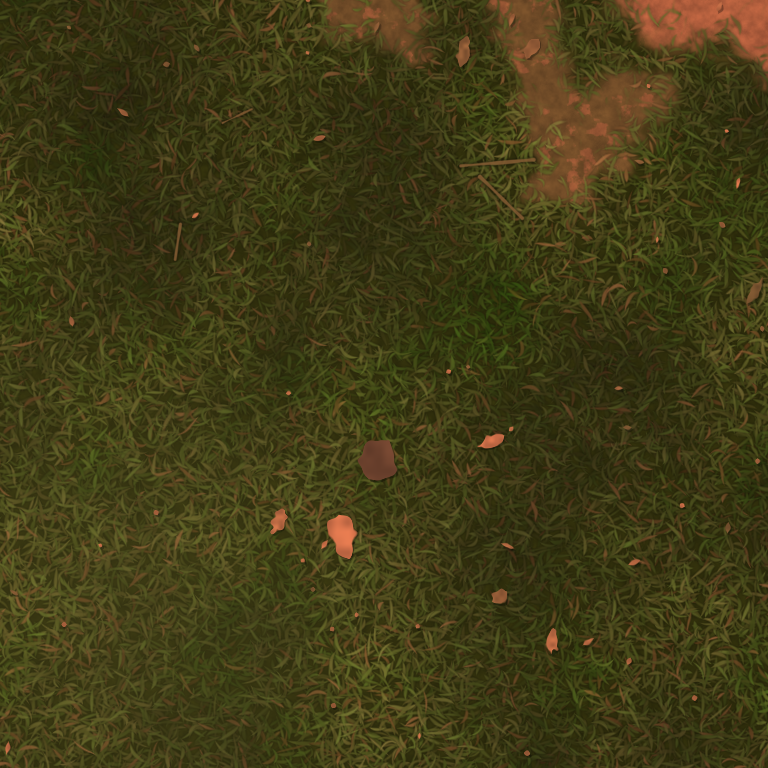
A Shadertoy shader for this texture:

```glsl
#define BLADE_LAYERS 11
#define BLADE_CELLS 40.0
#define BLADE_WIDTH 0.0020
#define BLADE_SOFTNESS 0.0016
#define EDGE 0.0012
#define CRUMBS 50
#define LEAVES 7
#define GRASS_DARK vec3(0.160, 0.155, 0.038)
#define GRASS_LIGHT vec3(0.435, 0.420, 0.200)
#define SOIL_BROWN vec3(0.440, 0.295, 0.155)
#define SOIL_RED vec3(0.690, 0.365, 0.235)
#define LEAF_ORANGE vec3(0.800, 0.430, 0.280)

vec3 hash3(vec2 p) {
    vec3 q = fract(p.xyx * vec3(0.1031, 0.1030, 0.0973));
    q += dot(q, q.yxz + 33.33);
    return fract((q.xxy + q.yzz) * q.zyx);
}

float noise(vec2 p) {
    vec2 i = floor(p), f = fract(p);
    f = f * f * (3.0 - 2.0 * f);
    float low = mix(hash3(i).x, hash3(i + vec2(1, 0)).x, f.x);
    float high = mix(hash3(i + vec2(0, 1)).x, hash3(i + vec2(1, 1)).x, f.x);
    return mix(low, high, f.y);
}

float fbm(vec2 p) {
    float sum = 0.0, amp = 0.5;
    for (int i = 0; i < 4; i++) {
        sum += amp * noise(p);
        p = p * 2.03 + 17.3;
        amp *= 0.5;
    }
    return sum / 0.9375;
}

vec2 rotate(vec2 p, float a) {
    return vec2(cos(a) * p.x + sin(a) * p.y, cos(a) * p.y - sin(a) * p.x);
}

float segment(vec2 p, vec2 a, vec2 b) {
    vec2 pa = p - a, ba = b - a;
    return length(pa - ba * clamp(dot(pa, ba) / dot(ba, ba), 0.0, 1.0));
}

float spot(vec2 p, vec2 center, float radius) {
    vec2 d = (p - center) / radius;
    return exp(-dot(d, d));
}

float leafMask(vec2 p, vec2 size, float angle, float rough) {
    vec2 q = rotate(p, angle) / size;
    float d = (abs(q.y) - 1.0 + q.x * q.x + (rough - 0.5) * 0.9) * size.y;
    return smoothstep(EDGE, -EDGE, d);
}

void addLeaf(inout vec3 col, vec2 p, vec2 size, float angle, float rough, vec3 tint) {
    col *= 1.0 - 0.3 * leafMask(p + vec2(-0.002, 0.003), size, angle, rough);
    col = mix(col, tint * (0.88 + 0.3 * rough), leafMask(p, size, angle, rough));
}

void addStick(inout vec3 col, vec2 p, vec2 a, vec2 b, float width) {
    float d = segment(p, a, b) + 0.002 * (noise(p * 60.0) - 0.5) - width;
    col *= 1.0 - 0.25 * smoothstep(0.004, 0.0, d);
    col = mix(col, vec3(0.52, 0.36, 0.20), 0.85 * smoothstep(EDGE, -EDGE, d));
}

void mainImage(out vec4 fragColor, in vec2 fragCoord) {
    vec2 uv = fragCoord / iResolution.y;
    float broad = fbm(uv * 6.0 + 3.0);
    float rough = noise(uv * 150.0);
    float grain = fbm(uv * 95.0);

    // Bare soil areas with ragged borders
    vec2 warped = uv + 0.09 * (vec2(fbm(uv * 18.0), fbm(uv * 18.0 + 40.0)) - 0.5);
    float corner = segment(warped, vec2(0.89, 1.03), vec2(1.03, 0.99)) - 0.072;
    float path = segment(warped, vec2(0.67, 0.99), vec2(0.74, 0.84)) - 0.036;
    path = min(path, segment(warped, vec2(0.73, 0.78), vec2(0.82, 0.87)) - 0.036);
    path = min(path, segment(warped, vec2(0.45, 0.98), vec2(0.52, 0.96)) - 0.024);
    float red = smoothstep(0.025, -0.015, corner);
    float soil = smoothstep(0.050, -0.030, min(corner, path));
    float clods = smoothstep(0.60, 0.72, fbm(uv * 55.0 + 9.0)) * 0.6;
    vec3 soilColor = mix(SOIL_BROWN, SOIL_RED, max(red, clods)) * (0.80 + 0.40 * grain);
    vec3 col = mix(GRASS_DARK * (0.9 + 0.5 * grain), soilColor, smoothstep(0.1, 0.7, soil));

    // Broad light, haze and lush patches
    float haze = spot(uv, vec2(0.17, 0.22), 0.33);
    float light = 1.08 + 0.95 * (broad - 0.5) + 0.14 * haze;
    light -= 0.24 * spot(uv, vec2(0.75, 0.46), 0.18) + 0.16 * spot(uv, vec2(0.30, 0.76), 0.20);
    float lush = 0.9 * spot(uv, vec2(0.63, 0.58), 0.08) + 0.7 * spot(uv, vec2(0.12, 0.79), 0.04);
    lush += 0.45 * smoothstep(0.54, 0.75, fbm(uv * 8.0 + 60.0));
    vec3 lushTint = mix(vec3(1.0), vec3(0.70, 1.0, 0.50), clamp(lush, 0.0, 1.0));
    float flow = 4.0 * fbm(uv * 7.0 + 20.0);

    // Soft blades, stacked from dark to light
    for (int n = 0; n < BLADE_LAYERS; n++) {
        float height = float(n) / float(BLADE_LAYERS - 1);
        vec2 grid = rotate(uv, float(n) * 0.7) * BLADE_CELLS + float(n) * 7.31 + 150.0;
        for (int k = 0; k < 9; k++) {
            vec2 cell = floor(grid) + vec2(k % 3 - 1, k / 3 - 1);
            vec3 h = hash3(cell + float(n) * 31.0);
            vec3 g = hash3(cell + float(n) * 31.0 + 517.0);
            vec2 q = rotate((grid - cell - h.xy) / BLADE_CELLS, flow + 3.0 * h.z + float(n) * 0.7);
            float halfLength = mix(0.007, 0.019, g.x);
            float along = q.x / halfLength;
            q.y += (g.y - 0.5) * 0.009 * along * along;
            float d = abs(q.y) - BLADE_WIDTH * (0.6 + 0.7 * h.x) * (1.0 - along * along);
            float cover = smoothstep(soil - 0.08, soil + 0.12, g.z * 0.9 + 0.1);
            float ends = smoothstep(1.15, 0.7, abs(along)) * cover;
            col *= 1.0 - 0.10 * ends * smoothstep(0.0035, 0.0, d);
            float tone = 0.16 + 0.23 * height + 0.46 * g.z * g.z + 0.10 * along;
            vec3 blade = mix(GRASS_DARK, GRASS_LIGHT, tone);
            blade *= mix(vec3(0.92, 1.05, 0.86), vec3(1.10, 0.95, 1.05), h.y);
            blade *= mix(vec3(1.0), vec3(1.25, 0.95, 1.10), step(0.90, h.y));
            blade *= lushTint * light;
            col = mix(col, blade, 0.85 * ends * smoothstep(BLADE_SOFTNESS, -BLADE_SOFTNESS, d));
        }
    }
    col = mix(col, vec3(0.33, 0.32, 0.145), 0.30 * haze);

    // Dry sticks
    addStick(col, uv, vec2(0.600, 0.784), vec2(0.695, 0.792), 0.0020);
    addStick(col, uv, vec2(0.625, 0.770), vec2(0.680, 0.716), 0.0024);
    addStick(col, uv, vec2(0.290, 0.840), vec2(0.328, 0.858), 0.0012);
    addStick(col, uv, vec2(0.228, 0.662), vec2(0.235, 0.708), 0.0012);

    // Scattered crumbs, then small leaves
    for (int i = 0; i < CRUMBS + LEAVES; i++) {
        vec3 h = hash3(vec2(float(i) * 3.7 + 5.0, 81.0));
        vec3 g = hash3(vec2(float(i) * 5.3 + 9.0, 23.0));
        vec2 size = i < CRUMBS ? vec2(0.003 + 0.006 * g.x * g.x, 0.0028)
                               : vec2(0.012 + 0.008 * g.x, 0.006 + 0.003 * g.y);
        vec3 tint = mix(vec3(0.46, 0.32, 0.18), LEAF_ORANGE, g.z);
        vec2 place = vec2(h.x, 1.0 - pow(h.y, 1.3));
        addLeaf(col, uv - place, size, h.z * 6.283, rough, tint);
    }

    // Two larger fallen leaves
    float lobes = noise(uv * 75.0 + 4.0);
    addLeaf(col, uv - vec2(0.494, 0.402), vec2(0.031, 0.023), 1.1, lobes, vec3(0.43, 0.26, 0.18));
    addLeaf(col, uv - vec2(0.447, 0.305), vec2(0.032, 0.016), 1.8, lobes, LEAF_ORANGE);

    fragColor = vec4(clamp(col, 0.0, 1.0), 1.0);
}
```
